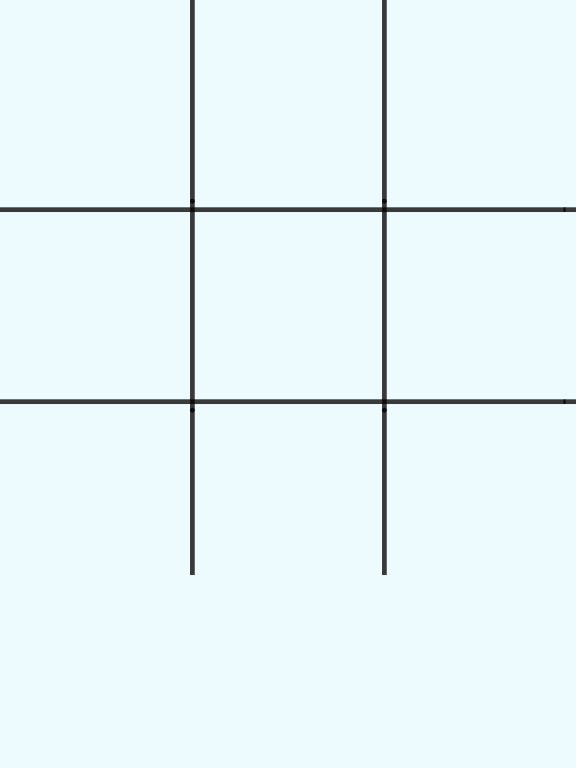
A WebGL 2 fragment shader for this pattern:

```glsl
#version 300 es
precision highp float;
// A plain ruled grid: two uprights and two crossbars in translucent ink on
// pale paper. Strokes multiply the paper, so crossings darken, and small
// ink beads sit beside the crossings and near the right ends of the bars.

uniform vec2 u_resolution;
out vec4 fragColor;

// Lengths are in canvas widths; the canvas is 1 by ASPECT.
const float ASPECT = 4.0 / 3.0;
const vec3 PAPER = vec3(0.93, 0.98, 0.995);
const vec3 INK_TINT = vec3(0.24, 0.23, 0.228);
const vec2 GRID_ORIGIN = vec2(0.334, 0.636);
const float CELL = 1.0 / 3.0;
const float HALF_STROKE = 0.0041;
const float UPRIGHT_FOOT = 0.335;
const float BEAD_OFFSET = 0.0147;
const float BEAD_RADIUS = 0.0042;
const float END_BEAD_X = 0.980;
const vec2 END_BEAD_HALF = vec2(0.0020, 0.0036);

// Antialiased coverage of a signed distance.
float coverage(float dist, float pixel) {
    return clamp(0.5 - dist / pixel, 0.0, 1.0);
}

float boxDistance(vec2 p, vec2 halfSize) {
    vec2 d = abs(p) - halfSize;
    return length(max(d, 0.0)) + min(max(d.x, d.y), 0.0);
}

vec3 multiplyInk(vec3 base, float amount) {
    return base * mix(vec3(1.0), INK_TINT, amount);
}

void main() {
    vec2 p = gl_FragCoord.xy / u_resolution * vec2(1.0, ASPECT);
    float pixel = 1.0 / u_resolution.x;

    // Offset from the nearest of the two lines along each axis.
    vec2 index = clamp(floor((p - GRID_ORIGIN) / CELL + 0.5), 0.0, 1.0);
    vec2 offset = p - GRID_ORIGIN - index * CELL;

    // Uprights stop at the foot; crossbars span the full width.
    float upright = max(abs(offset.x) - HALF_STROKE, UPRIGHT_FOOT - p.y);
    float crossbar = abs(offset.y) - HALF_STROKE;

    vec3 color = PAPER;
    color = multiplyInk(color, coverage(upright, pixel));
    color = multiplyInk(color, coverage(crossbar, pixel));

    // Beads lie on the outer side of each crossing.
    float outward = index.y * 2.0 - 1.0;
    float bead = length(offset - vec2(0.0, outward * BEAD_OFFSET)) - BEAD_RADIUS;
    color = multiplyInk(color, coverage(bead, pixel));

    // Narrow marks near the right ends of the crossbars.
    float endBead = boxDistance(vec2(p.x - END_BEAD_X, offset.y), END_BEAD_HALF);
    color = multiplyInk(color, coverage(endBead, pixel));

    fragColor = vec4(color, 1.0);
}
```
